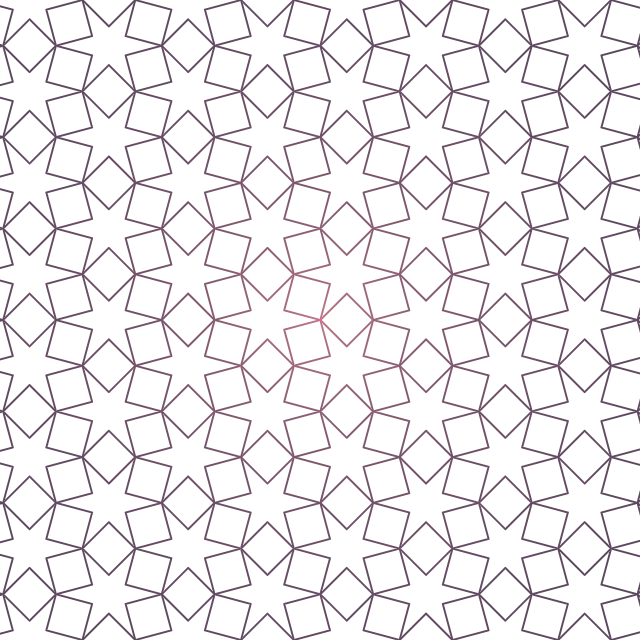
A Shadertoy shader for this pattern:

```glsl
// Outlined squares meeting corner to corner around six-pointed stars, tinted rose at the centre.

const float PI = 3.14159265;
const float SQRT3 = 1.7320508;
const vec2 REPEAT = vec2(0.2478, 1.0 / 7.0);  // lattice period, in canvas units
const float LINE_WIDTH = 0.003;

const vec3 PAPER = vec3(1.0);
const vec3 PLUM = vec3(0.34, 0.27, 0.365);
const vec3 ROSE = vec3(0.76, 0.47, 0.54);

// Offset from the nearest star centre on a triangular lattice of unit spacing
vec2 nearestStar(vec2 p) {
    vec2 period = vec2(SQRT3, 1.0);
    vec2 a = mod(p + 0.5 * period, period) - 0.5 * period;
    vec2 b = mod(p, period) - 0.5 * period;
    return dot(a, a) < dot(b, b) ? a : b;
}

// Folds the plane into one of several equal sectors centred on +y
vec2 foldSector(vec2 p, float count) {
    float sector = 2.0 * PI / count;
    float angle = mod(atan(p.x, p.y) + 0.5 * sector, sector) - 0.5 * sector;
    return length(p) * vec2(sin(angle), cos(angle));
}

// Signed distance to a square standing on its corner
float diamondDistance(vec2 p, float halfDiagonal) {
    vec2 turned = vec2(p.x + p.y, p.y - p.x) * sqrt(0.5);
    vec2 d = abs(turned) - halfDiagonal * sqrt(0.5);
    return length(max(d, 0.0)) + min(max(d.x, d.y), 0.0);
}

// Antialiased stroke coverage around a zero distance
float stroke(float dist, float width, float pixel) {
    return clamp(0.5 + (0.5 * width - abs(dist)) / pixel, 0.0, 1.0);
}

// Line colour fading outward from the middle of the canvas
vec3 lineColor(float radius) {
    return mix(PLUM, ROSE, exp(-4.8 * radius));
}

void mainImage(out vec4 fragColor, in vec2 fragCoord) {
    float pixel = 1.0 / iResolution.y;
    vec2 uv = (fragCoord - 0.5 * iResolution.xy) * pixel;

    // A star tip sits at the canvas centre
    vec2 lattice = (uv - vec2(0.0005, 0.0)) / (REPEAT / vec2(SQRT3, 1.0));
    lattice.x += 1.0 / SQRT3;

    // Each of the six sectors around a star holds one square
    vec2 local = foldSector(nearestStar(lattice), 6.0);
    float dist = diamondDistance(local - vec2(0.0, 0.5), 0.5 / SQRT3) * REPEAT.y;

    float ink = stroke(dist, LINE_WIDTH, pixel);
    fragColor = vec4(mix(PAPER, lineColor(length(uv)), ink), 1.0);
}
```
